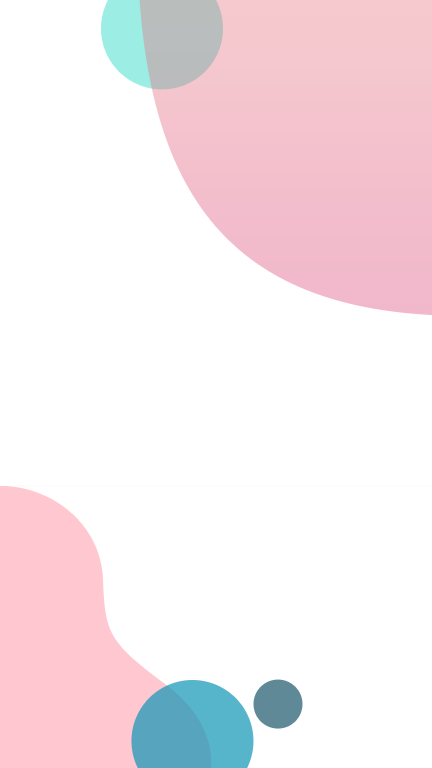
Give the GLSL for this background, as a WebGL 1 fragment shader.

```glsl
precision highp float;

uniform vec2 u_resolution;

vec2 bezier(vec2 a, vec2 b, vec2 c, vec2 d, float t) {
  float s = 1.0 - t;
  return s * s * s * a + 3.0 * s * s * t * b + 3.0 * s * t * t * c + t * t * t * d;
}

// Signed distance to a descending cubic curve, positive above and to its right
float curveSide(vec2 p, vec2 a, vec2 b, vec2 c, vec2 d) {
  float t = 0.5;
  float stepSize = 0.25;
  for (int i = 0; i < 18; i++) {
    t += bezier(a, b, c, d, t).y > p.y ? stepSize : -stepSize;
    stepSize *= 0.5;
  }
  float s = 1.0 - t;
  vec2 tangent = normalize(s * s * (b - a) + 2.0 * s * t * (c - b) + t * t * (d - c));
  return dot(p - bezier(a, b, c, d, t), vec2(-tangent.y, tangent.x));
}

float circle(vec2 p, vec2 center, float radius) {
  return length(p - center) - radius;
}

// Coverage of the inside of a shape, softened over one pixel
float fill(float dist) {
  return clamp(0.5 - dist * u_resolution.x, 0.0, 1.0);
}

float upperBlob(vec2 p) {
  return -curveSide(p, vec2(0.323, 1.778), vec2(0.3565, 1.315),
                    vec2(0.546, 1.072), vec2(1.0, 1.0486));
}

// Three joined curves: shoulder, waist and foot
float lowerBlob(vec2 p) {
  vec2 waist = vec2(0.2385, 0.435);
  vec2 knee = vec2(0.382, 0.1945);
  if (p.y > waist.y)
    return curveSide(p, vec2(0.0, 0.653), vec2(0.120, 0.653), vec2(0.234, 0.565), waist);
  if (p.y > knee.y)
    return curveSide(p, waist, vec2(0.243, 0.315), vec2(0.250, 0.292), knee);
  return curveSide(p, knee, vec2(0.451, 0.1435), vec2(0.493, 0.0765), vec2(0.4885, 0.0));
}

void main() {
  // Canvas width is one unit, height follows the 9:16 layout
  vec2 p = gl_FragCoord.xy / u_resolution * vec2(1.0, 16.0 / 9.0);
  vec3 color = vec3(1.0);

  // Mint disc beneath the translucent upper blob
  color = mix(color, vec3(0.61, 0.93, 0.89), fill(circle(p, vec2(0.375, 1.712), 0.1412)));
  vec3 rose = mix(vec3(0.863, 0.305, 0.49), vec3(0.903, 0.47, 0.52),
                  smoothstep(1.0, 1.82, p.y));
  color = mix(color, rose, 0.4 * fill(upperBlob(p)));

  // Lower blob beneath the translucent blue disc
  color = mix(color, vec3(1.0, 0.784, 0.82), fill(lowerBlob(p)));
  color = mix(color, vec3(0.053, 0.58, 0.709),
              0.7 * fill(circle(p, vec2(0.4455, 0.0625), 0.1412)));

  // Small slate disc
  color = mix(color, vec3(0.376, 0.537, 0.596), fill(circle(p, vec2(0.6435, 0.148), 0.0567)));

  gl_FragColor = vec4(color, 1.0);
}
```
